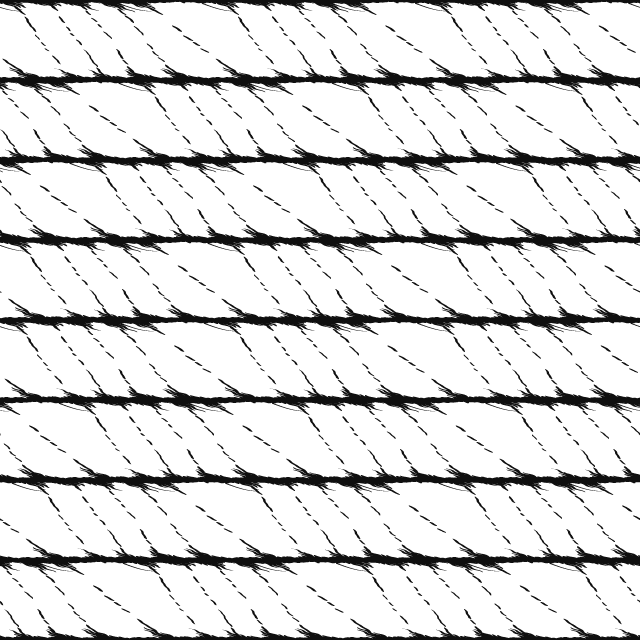
Reproduce this pattern procedurally as a Shadertoy shader.

```glsl
// Stacked twisted cords in ink: eight bands split by rough black seams,
// each crossed by five dashed slanted strand lines per repeat, with ragged
// blades where strands meet a seam. Edges smoothed by supersampling.

const vec3 PAPER = vec3(1.0);
const vec3 INK = vec3(0.06);
const float ROWS = 8.0;            // bands down the canvas
const float REPEATS = 3.0;         // motifs across the canvas
const float PERIOD = ROWS / REPEATS; // motif length, in band heights
const float SEAM = 0.027;          // half thickness of a seam
const float SEAM_WOBBLE = 0.011;
const float JAG = 0.014;           // small teeth along the whole seam
const float BLADE = 0.13;          // deepest blade at a joint
const float BLADE_SLOPE = 0.4;
const float BLADE_CELLS = 44.0;    // blades per motif
const float LINE = 0.0105;         // half width of a dash
const float DASHES = 8.0;          // dashes per strand line
const float BEND = 0.1;            // sideways sweep of a line into the seam
const float HAIR = 0.005;          // half width of loose hairs
const int STRANDS = 5;
const int SAMPLES = 4;             // per axis
const float TAU = 6.2831853;

// Strand middle as a share of the motif, and its sideways run in band heights
const float MIDDLE[5] = float[](0.103, 0.272, 0.425, 0.593, 0.81);
const float RUN[5] = float[](0.72, 0.68, 0.72, 0.82, 1.25);
// Motif offset of each band, top to bottom
const float SHIFT[8] = float[](0.09, 0.7, 0.47, 0.117, 0.1, 0.42, 0.2, 0.72);

float hash(vec2 p) {
    return fract(sin(dot(p, vec2(127.1, 311.7))) * 4375.85);
}

// Signed offset to the nearest copy in the periodic motif
float wrapOffset(float x) {
    return mod(x + 0.5 * PERIOD, PERIOD) - 0.5 * PERIOD;
}

// Layered sines that wrap over one motif
float wobble(float x) {
    float a = x * TAU / PERIOD;
    return 0.5 * sin(5.0 * a) + 0.3 * sin(13.0 * a + 1.0) + 0.2 * sin(31.0 * a + 2.0);
}

// Rough seam edge with blades; depth is measured away from the seam
bool seamInk(float x, float depth, bool lower) {
    float cell = (x - depth / BLADE_SLOPE) * BLADE_CELLS / PERIOD;
    cell += 0.25 * sin(depth * 70.0 + x * TAU * 6.0 / PERIOD);
    float id = floor(cell);
    float root = (id + 0.5) * PERIOD / BLADE_CELLS;
    float bunch = 0.0;
    for (int k = 0; k < STRANDS; k++) {
        float side = lower ? -1.0 : 1.0;
        float joint = side * MIDDLE[k] * PERIOD - 0.5 * RUN[k];
        float o = wrapOffset(root - joint + 0.13);
        o /= o < 0.0 ? 0.13 : 0.08;
        bunch = max(bunch, exp(-o * o));
    }
    vec2 seed = vec2(mod(id, BLADE_CELLS), lower ? 7.0 : 3.0);
    float reach = BLADE * bunch * mix(0.35, 1.0, hash(seed)) + JAG * hash(seed + 19.0);
    float t = abs(2.0 * fract(cell) - 1.0);
    return depth < SEAM + SEAM_WOBBLE * wobble(x) + reach * (1.0 - 0.65 * t * t);
}

// Broken line of one strand; v runs from band top to bottom
bool strandInk(float x, float v, int k) {
    float phase = float(k) * 1.7;
    float sweep = BEND * (exp((v - 1.0) / 0.07) - exp(-v / 0.07));
    float path = MIDDLE[k] * PERIOD + RUN[k] * (v - 0.5) + sweep;
    path += 0.018 * sin(v * 9.0 + phase) + 0.007 * sin(v * 37.0 + phase) + 0.003 * sin(v * 110.0);
    float t = v * DASHES + 0.45 * sin(v * 11.0 + phase) + phase;
    float ends = pow(abs(2.0 * v - 1.0), 2.0);
    vec2 seed = vec2(floor(t), float(k) + 40.0);
    float len = min(0.96, mix(0.4, 0.95, hash(seed)) + 0.25 * ends);
    float s = fract(t) / len;
    if (s > 1.0) return false;
    path += 0.02 * (s - 0.5);
    float width = LINE * mix(0.65, 1.2, hash(seed + 5.0)) + 0.007 * ends;
    width *= min(1.0, 2.6 * sqrt(s * (1.0 - s)));
    return abs(wrapOffset(x - path)) * inversesqrt(1.0 + RUN[k] * RUN[k]) < width;
}

// Fine arc leaving the upper seam towards a strand
bool hairInk(float x, float v, int k) {
    float joint = MIDDLE[k] * PERIOD - 0.5 * RUN[k];
    float t = wrapOffset(x - joint + 0.3) / 0.42;
    float arc = 0.04 + 0.1 * sin(t * TAU / 4.0);
    return t > 0.0 && t < 1.0 && abs(v - arc) < HAIR * (1.3 - t);
}

float ink(vec2 uv) {
    vec2 p = uv * ROWS;
    int row = int(mod(ROWS - 1.0 - floor(p.y), ROWS));
    float v = 1.0 - fract(p.y);
    float x = p.x - SHIFT[row] * PERIOD;
    bool dark = seamInk(x, v, false) || seamInk(-x, 1.0 - v, true);
    for (int k = 0; k < STRANDS; k++) dark = dark || strandInk(x, v, k);
    dark = dark || hairInk(x, v, 0) || hairInk(x, v, 4);
    return dark ? 1.0 : 0.0;
}

void mainImage(out vec4 fragColor, in vec2 fragCoord) {
    float coverage = 0.0;
    for (int j = 0; j < SAMPLES; j++)
        for (int i = 0; i < SAMPLES; i++) {
            vec2 jitter = (vec2(i, j) + 0.5) / float(SAMPLES) - 0.5;
            coverage += ink((fragCoord + jitter) / iResolution.xy);
        }
    coverage /= float(SAMPLES * SAMPLES);
    fragColor = vec4(mix(PAPER, INK, coverage), 1.0);
}
```
